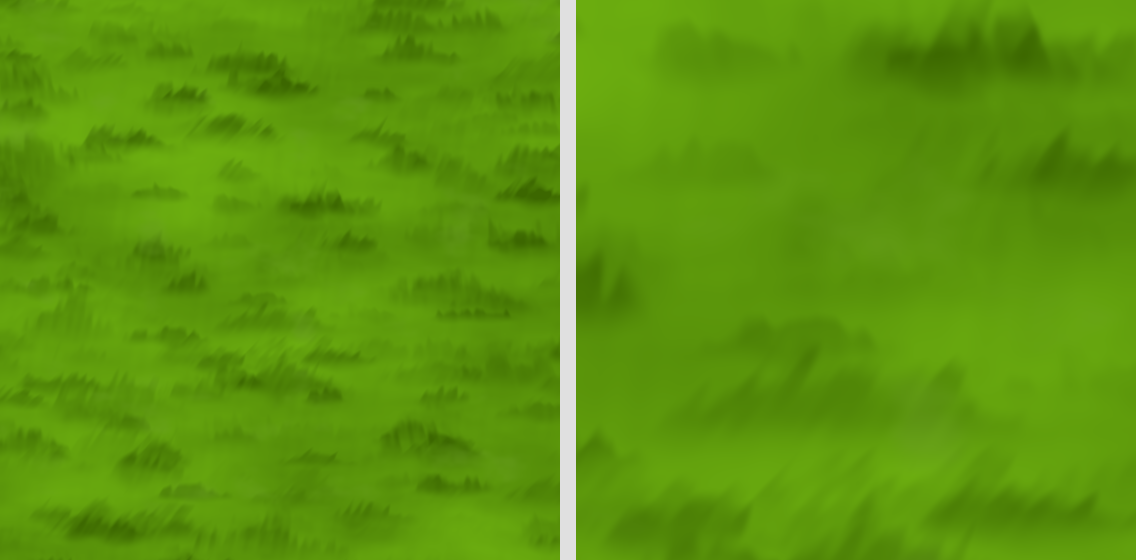
Left, the full canvas; right, a detail of the centre.
Give the GLSL for this texture, as a three.js fragment shader.

```glsl
// Soft painted meadow: bands of light green with blurred, bladed grass tufts.
varying vec2 vUv;

const vec3 SHADE_GREEN = vec3(0.235, 0.405, 0.0);
const vec3 MID_GREEN = vec3(0.352, 0.58, 0.04);
const vec3 SUN_GREEN = vec3(0.475, 0.755, 0.075);
const vec3 DRY_GREEN = vec3(0.43, 0.63, 0.16);

float hash(vec2 p) {
  vec3 q = fract(p.xyx * vec3(0.1031, 0.1030, 0.0973));
  q += dot(q, q.yzx + 33.33);
  return fract((q.x + q.y) * q.z);
}

vec2 hash2(vec2 p) {
  return vec2(hash(p + 17.3), hash(p + 61.7));
}

float noise(vec2 p) {
  vec2 i = floor(p);
  vec2 f = fract(p);
  f = f * f * (3.0 - 2.0 * f);
  float low = mix(hash(i), hash(i + vec2(1.0, 0.0)), f.x);
  float high = mix(hash(i + vec2(0.0, 1.0)), hash(i + 1.0), f.x);
  return mix(low, high, f.y);
}

float fbm(vec2 p) {
  float sum = 0.0;
  float gain = 0.53;
  for (int i = 0; i < 4; i++) {
    sum += gain * noise(p);
    p = p * 2.03 + 19.7;
    gain *= 0.5;
  }
  return sum;
}

// Leaning blades: narrow across, long upwards.
float blades(vec2 p, float lean, float density) {
  float x = p.x - lean * p.y;
  return noise(vec2(x * density, p.y * density * 0.22));
}

// One tuft: domed ragged top, soft base, darker blades inside.
float tuft(vec2 offset, vec2 size, float lean, float seed) {
  vec2 d = offset / size;
  float blade = blades(offset + seed, lean, 115.0);
  float clump = noise(offset * vec2(24.0, 30.0) + seed * 40.0);
  float top = 0.85 - 1.15 * d.x * d.x + 0.65 * (blade - 0.5) + 0.8 * (clump - 0.5);
  float crown = smoothstep(-0.1, 0.6, top - d.y);
  float base = smoothstep(-0.95, 0.05, d.y + 0.5 * (clump - 0.5) - 0.3 * d.x * d.x);
  float sides = 1.0 - smoothstep(0.6, 1.15, abs(d.x));
  return crown * base * sides * (0.78 + 0.44 * blade);
}

// A layer of tufts scattered on a jittered grid.
float tuftLayer(vec2 p, vec2 cell, float strength, float seed) {
  float shade = 0.0;
  vec2 home = floor(p / cell);
  for (int j = -1; j <= 1; j++) {
    for (int i = -1; i <= 1; i++) {
      vec2 id = home + vec2(float(i), float(j));
      vec2 key = id + seed * 31.0;
      vec2 jitter = hash2(key);
      vec2 centre = (id + 0.1 + 0.8 * jitter) * cell;
      vec2 size = cell * mix(vec2(0.28, 0.3), vec2(0.55, 0.5), hash2(key + 5.1));
      float lean = mix(-0.25, 0.9, hash(key + 9.4));
      float depth = strength * mix(0.12, 1.0, pow(hash(key + 13.8), 1.5));
      float mask = tuft(p - centre, size, lean, jitter.x + seed);
      shade += (1.0 - shade) * mask * depth;
    }
  }
  return shade;
}

// Base tone: wide horizontal washes with faint upright brushing.
float meadowTone(vec2 p) {
  float wobble = 0.05 * (noise(p * vec2(5.0, 9.0)) - 0.5);
  vec2 q = p + vec2(0.0, wobble);
  float wash = fbm(q * vec2(3.6, 9.5) + 3.7) - 0.5;
  float patches = noise(q * vec2(6.0, 14.0) + 41.0) - 0.5;
  float brush = blades(p, 0.15, 75.0) - 0.5;
  return 0.6 + 0.5 * wash + 0.13 * patches + 0.035 * brush;
}

vec3 grassColour(float tone) {
  vec3 lower = mix(SHADE_GREEN, MID_GREEN, clamp(tone * 2.0, 0.0, 1.0));
  return mix(lower, SUN_GREEN, clamp(tone * 2.0 - 1.0, 0.0, 1.0));
}

void main() {
  vec2 p = vUv;
  float tone = meadowTone(p);

  // Broad faint tufts first, then smaller and crisper ones.
  tone -= tuftLayer(p, vec2(0.34, 0.125), 0.24, 1.0);
  tone -= tuftLayer(p + 0.07, vec2(0.23, 0.085), 0.36, 2.0);
  tone -= tuftLayer(p + 0.13, vec2(0.17, 0.067), 0.30, 3.0);

  // Sparse dry haze over the lit areas.
  float haze = smoothstep(0.62, 0.9, fbm(p * vec2(11.0, 17.0) + 8.0));
  vec3 colour = mix(grassColour(tone), DRY_GREEN, 0.35 * haze * step(0.0, tone));
  gl_FragColor = vec4(colour, 1.0);
}
```
